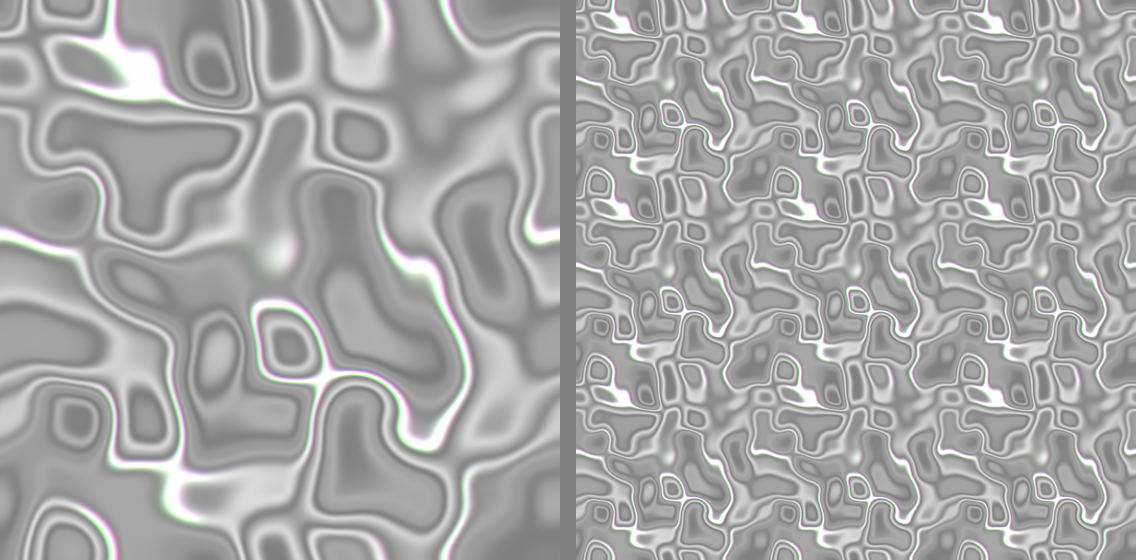
Left, the tile; right, the same tile 3 across and 3 down.
Give the GLSL for this texture, as a WebGL 2 fragment shader.

```glsl
#version 300 es
precision highp float;
// Liquid silver: a wrapping height field is read through a layered-sine
// tone curve, giving grey contour bands around soft rounded cells.
// Some contours glow white, with a slight colour split at their edges.

uniform vec2 u_resolution;
out vec4 fragColor;

const float TAU = 6.2831853;

// Integer hash of a lattice point, 0 to 1
float hash(ivec2 cell, int seed) {
    uint n = uint(cell.x) * 1597334677u ^ uint(cell.y) * 3812015801u ^ uint(seed) * 2798796415u;
    n = (n ^ (n >> 16)) * 2146121005u;
    n = (n ^ (n >> 15)) * 2221713035u;
    n ^= n >> 16;
    return float(n & 65535u) / 65535.0;
}

// Value noise that repeats after "cells" lattice steps
float wrapNoise(vec2 uv, int cells, int seed) {
    vec2 p = uv * float(cells);
    ivec2 base = ivec2(floor(p));
    vec2 f = fract(p);
    vec2 blend = f * f * f * (f * (f * 6.0 - 15.0) + 10.0);
    ivec2 a = (base + cells) % cells;
    ivec2 b = (a + 1) % cells;
    float low = mix(hash(a, seed), hash(ivec2(b.x, a.y), seed), blend.x);
    float high = mix(hash(ivec2(a.x, b.y), seed), hash(b, seed), blend.x);
    return mix(low, high, blend.y);
}

// Periodic sine warp that bends the lattice directions
vec2 bend(vec2 uv, float amount) {
    vec2 wide = sin(TAU * (2.0 * uv.yx + vec2(0.1, 0.6)));
    vec2 fine = sin(TAU * (5.0 * uv.yx + uv + vec2(0.4, 0.2)));
    return uv + amount * (wide + 0.6 * fine);
}

float height(vec2 uv) {
    vec2 p = fract(bend(uv, 0.013));
    return 0.82 * wrapNoise(p, 8, 3) + 0.18 * wrapNoise(p, 5, 11);
}

// Uneven grey bands along the height, centred on zero
float bands(float h) {
    float broad = sin(19.0 * h + 2.0 * sin(11.0 * h));
    float medium = sin(37.0 * h + 1.0);
    float thin = sin(61.0 * h + 2.5);
    return 0.100 * broad + 0.070 * medium + 0.035 * thin;
}

// Soft bright line where the height meets a level
float crest(float h, float level, float width) {
    float d = (h - level) / width;
    return exp(-d * d);
}

void main() {
    vec2 uv = gl_FragCoord.xy / u_resolution;

    // Grey bands with regional contrast
    float contrast = mix(0.75, 1.25, wrapNoise(uv, 4, 23));
    float grey = 0.665 + contrast * bands(height(uv));

    // Glowing contours, each channel sampled a little apart
    const float SPLIT = 0.0035;
    vec3 split = vec3(
        crest(height(uv + SPLIT * vec2(-1.0, -0.3)), 0.5, 0.035),
        crest(height(uv + SPLIT * vec2(1.0, 0.5)), 0.5, 0.035),
        crest(height(uv + SPLIT * vec2(-0.5, -0.9)), 0.5, 0.035));
    float region = smoothstep(0.45, 0.85, wrapNoise(uv, 4, 37));
    vec3 colour = vec3(grey) + 0.45 * region * split;

    fragColor = vec4(clamp(colour, 0.0, 1.0), 1.0);
}
```
